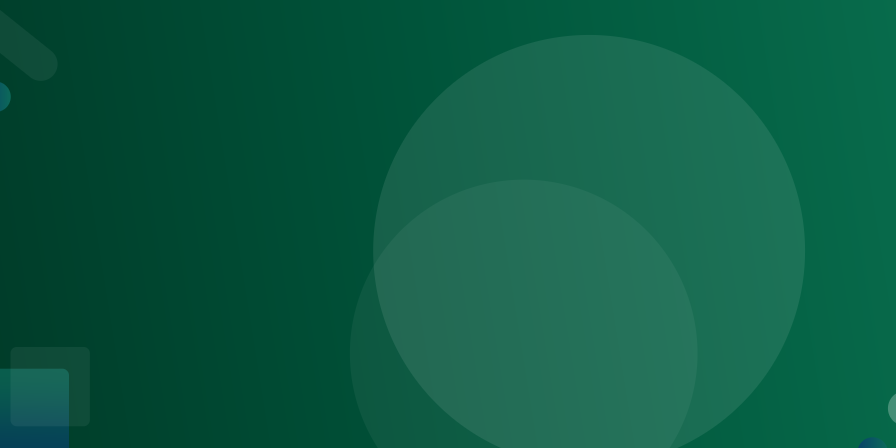
A WebGL 1 fragment shader for this background:

```glsl
precision highp float;
// Green gradient background with translucent circles, rounded squares and a capsule.

uniform vec2 u_resolution;

const vec3 WHITE = vec3(1.0);
const vec3 DEEP_GREEN = vec3(0.0, 0.235, 0.16);
const vec3 MID_GREEN = vec3(0.0, 0.33, 0.228);
const vec3 LIGHT_GREEN = vec3(0.03, 0.42, 0.296);
const vec3 TEAL = vec3(0.05, 0.42, 0.36);
const vec3 BLUE = vec3(0.03, 0.25, 0.42);

// Signed distances, in units of the canvas height
float circle(vec2 p, vec2 center, float radius) {
  return length(p - center) - radius;
}

float roundedBox(vec2 p, vec2 center, vec2 halfSize, float corner) {
  vec2 q = abs(p - center) - halfSize + corner;
  return length(max(q, 0.0)) + min(max(q.x, q.y), 0.0) - corner;
}

float capsule(vec2 p, vec2 a, vec2 b, float radius) {
  vec2 ab = b - a;
  float t = clamp(dot(p - a, ab) / dot(ab, ab), 0.0, 1.0);
  return length(p - a - ab * t) - radius;
}

// Blends an antialiased shape over the base colour
vec3 paint(vec3 base, float dist, vec3 color, float alpha) {
  float coverage = clamp(0.5 - dist * u_resolution.y, 0.0, 1.0);
  return mix(base, color, coverage * alpha);
}

// Three-stop gradient, slightly tilted towards the upper right
vec3 backdrop(vec2 p) {
  float t = clamp((p.x + 0.16 * p.y) / 2.16, 0.0, 1.0);
  vec3 leftHalf = mix(DEEP_GREEN, MID_GREEN, clamp(t * 2.0, 0.0, 1.0));
  return mix(leftHalf, LIGHT_GREEN, clamp(t * 2.0 - 1.0, 0.0, 1.0));
}

// Small bead shaded from blue on the left to teal on the right
vec3 paintBead(vec3 base, vec2 p, vec2 center, float radius) {
  float t = clamp(0.5 + 0.5 * (p.x - center.x) / radius, 0.0, 1.0);
  return paint(base, circle(p, center, radius), mix(BLUE, TEAL, t), 0.95);
}

void main() {
  vec2 p = gl_FragCoord.xy / u_resolution.y;
  vec3 color = backdrop(p);

  // Large overlapping discs
  color = paint(color, circle(p, vec2(1.315, 0.44), 0.482), WHITE, 0.09);
  color = paint(color, circle(p, vec2(1.169, 0.211), 0.388), WHITE, 0.05);

  // Upper-left capsule and bead
  float bar = capsule(p, vec2(0.091, 0.857), vec2(-0.1, 1.01), 0.0375);
  color = paint(color, bar, WHITE, 0.06);
  color = paintBead(color, p, vec2(-0.01, 0.784), 0.034);

  // Lower-left squares
  vec3 squareColor = mix(BLUE, TEAL, smoothstep(-0.03, 0.177, p.y));
  float blueSquare = roundedBox(p, vec2(0.047, 0.07), vec2(0.107), 0.015);
  float paleSquare = roundedBox(p, vec2(0.112, 0.137), vec2(0.0885), 0.014);
  color = paint(color, blueSquare, squareColor, 0.7);
  color = paint(color, paleSquare, WHITE, 0.06);

  // Lower-right discs
  color = paintBead(color, p, vec2(1.948, -0.01), 0.034);
  color = paint(color, circle(p, vec2(2.021, 0.0885), 0.039), WHITE, 0.25);

  gl_FragColor = vec4(color, 1.0);
}
```
